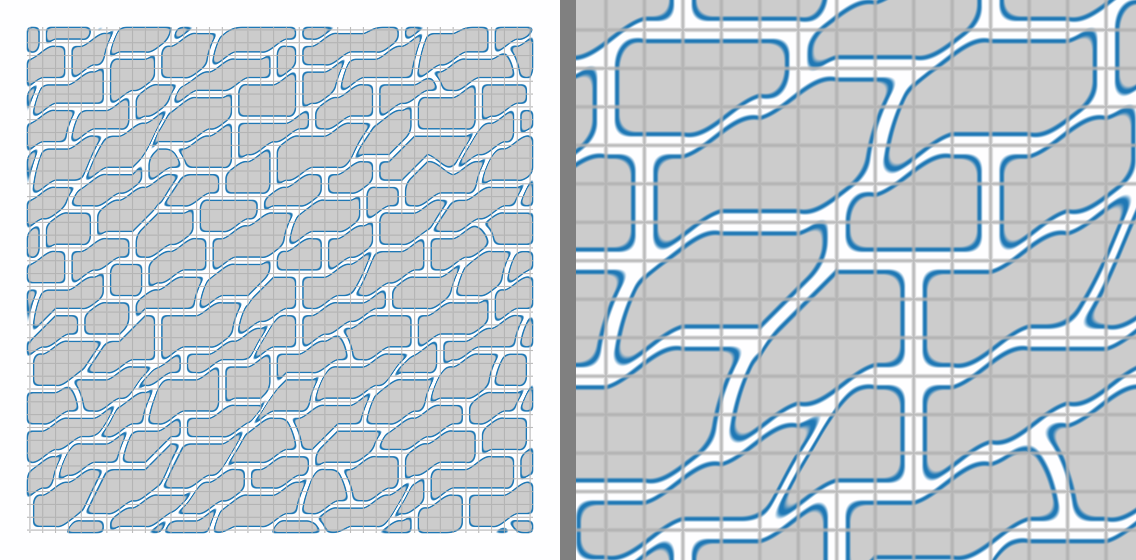
Left: the whole. Right: its middle third, enlarged.
Reproduce this pattern procedurally as a three.js fragment shader.

```glsl
// Sloping courses of grey paving tiles with blue outlines and white joints,
// under a fine square grid. Course walls climb in random S-shaped steps;
// leaning joints split every course, and a smooth minimum rounds the corners.
varying vec2 vUv;

const float SOFT = 0.045;   // edge softness in grid cells
const float COURSE = 2.65;  // mean course height in grid cells

float hash(vec2 p) {
  return fract(sin(dot(p, vec2(127.1, 311.7))) * 43758.54);
}

float smin(float a, float b) {
  float h = max(0.45 - abs(a - b), 0.0) / 0.45;
  return min(a, b) - h * h * 0.1125;
}

// Wall height snapped to the grid at node i of course k
float level(float k, float i) {
  return floor(COURSE * k + 0.6 * i + 0.9 * hash(vec2(k, i)));
}

// Wall under course k: height, slope and half gap
vec3 wall(float k, float x) {
  float u = (x + mod(k, 2.0)) * 0.5;
  float i = floor(u), f = u - i;
  float start = level(k, i);
  float rise = level(k, i + 1.0) - start;
  if (rise > 1.5) return vec3(start + rise * f, rise * 0.5, 0.28);
  float slope = rise * 3.0 * f * (1.0 - f);
  return vec3(start + rise * f * f * (3.0 - 2.0 * f), slope, 0.29 - 0.17 * abs(slope));
}

// Joint j of course k at relative height t: position, slope and half gap
vec3 joint(float k, float j, float t) {
  float foot = 5.0 * j + floor(2.5 * mod(k, 2.0) + 3.0 * hash(vec2(j + 41.0, k))) - 1.0;
  float pick = hash(vec2(k + 17.0, j));
  float lean = pick < 0.55 ? 0.0 : pick < 0.80 ? 1.0 : pick < 0.92 ? 2.0 : -1.0;
  float bow = abs(lean) > 1.5 ? t : t * t;
  return vec3(foot + lean * bow, lean / COURSE, 0.29 - 0.05 * abs(lean));
}

// Signed distance to the outline of the tile at p, positive inside
float tile(vec2 p) {
  float k = floor((p.y - 0.3 * p.x) / COURSE) - 2.0;
  for (int n = 0; n < 4; n++) {
    if (p.y > wall(k + 1.0, p.x).x) k += 1.0;
  }
  vec3 low = wall(k, p.x), high = wall(k + 1.0, p.x);
  float t = clamp((p.y - low.x) / max(high.x - low.x, 0.1), 0.0, 1.0);

  float j = floor(p.x / 5.0) - 2.0;
  for (int n = 0; n < 4; n++) {
    if (p.x > joint(k, j + 1.0, t).x) j += 1.0;
  }
  vec3 left = joint(k, j, t), right = joint(k, j + 1.0, t);

  float below = (p.y - low.x - low.z) / length(vec2(1.0, low.y));
  float above = (high.x - p.y - high.z) / length(vec2(1.0, high.y));
  float west = (p.x - left.x - left.z) / length(vec2(1.0, left.y));
  float east = (right.x - p.x - right.z) / length(vec2(1.0, right.y));
  return smin(smin(below, above), smin(west, east));
}

void main() {
  // 39 grid cells centred on the canvas
  vec2 q = (vUv - 0.5) / 0.0229;
  vec2 p = q + 19.5;

  // Tiles clipped to the square frame
  vec2 frame = 19.7 - abs(q);
  float d = smin(tile(p), smin(frame.x, frame.y));
  vec3 color = mix(vec3(0.995, 0.995, 1.0), vec3(0.8), smoothstep(-SOFT, SOFT, d));

  // Blue outlines
  float outline = 1.0 - smoothstep(0.055 - SOFT, 0.055 + SOFT, abs(d));
  color = mix(color, vec3(0.12, 0.47, 0.71), outline);

  // Thin grid over tiles and gaps
  vec2 cell = abs(fract(p - 0.5) - 0.5);
  float grid = 1.0 - smoothstep(0.0, 0.09, min(cell.x, cell.y));
  grid *= step(0.0, min(frame.x, frame.y));
  color = mix(color, vec3(0.69), 0.85 * grid);

  gl_FragColor = vec4(color, 1.0);
}
```
